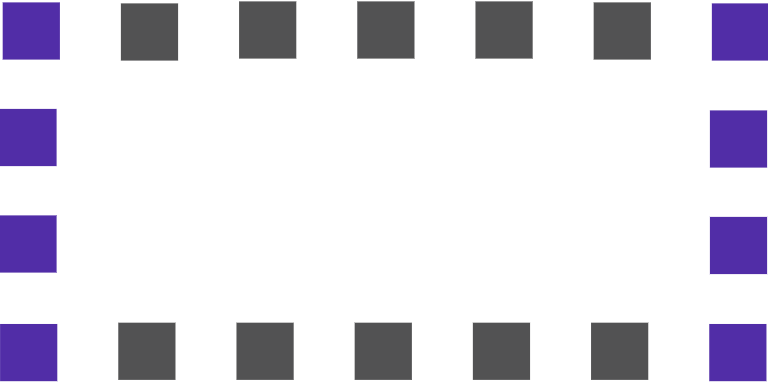
Give the GLSL for this background, as a WebGL 1 fragment shader.

```glsl
precision highp float;
// A white field framed by a border of flat squares: grey along the top and
// bottom rows, violet at the corners and down both sides. Each square is a
// box distance with a one-pixel soft edge, placed by loops.

uniform vec2 u_resolution;

// Lengths are in canvas heights; the canvas is 2 wide and 1 high.
#define HALF_SIDE 0.0745
#define COLUMN_PITCH 0.3078
#define TOP_START vec2(0.0815, 0.9219)
#define BOTTOM_START vec2(0.0747, 0.0852)
#define SIDE_START vec2(0.0729, 0.3646)
#define SIDE_STEP vec2(1.8503, 0.2773)
#define NUDGE 0.0026
#define PAPER vec3(1.0)
#define GREY vec3(0.322, 0.322, 0.325)
#define VIOLET vec3(0.318, 0.176, 0.655)

// Coverage of a square centred at c, softened over one pixel.
float square(vec2 p, vec2 c, float pixel) {
  vec2 d = abs(p - c) - HALF_SIDE;
  return clamp(0.5 - max(d.x, d.y) / pixel, 0.0, 1.0);
}

void main() {
  vec2 p = gl_FragCoord.xy / u_resolution * vec2(2.0, 1.0);
  float pixel = 1.0 / u_resolution.y;
  vec3 color = PAPER;

  // Top and bottom rows, with slight vertical unevenness
  for (int i = 0; i < 7; i++) {
    float column = float(i);
    float corner = step(2.5, abs(column - 3.0));
    vec3 ink = mix(GREY, VIOLET, corner);

    float phase = mod(column, 5.0);
    float drop = phase < 1.5 ? phase + 1.0 : 0.0;
    vec2 along = vec2(COLUMN_PITCH * column, 0.0);
    vec2 top = TOP_START + along - vec2(0.0, NUDGE * drop);
    vec2 bottom = BOTTOM_START + along - vec2(0.0, NUDGE * 1.3 * corner);

    color = mix(color, ink, square(p, top, pixel));
    color = mix(color, ink, square(p, bottom, pixel));
  }

  // Two squares on each side, the right pair set a little lower
  for (int side = 0; side < 2; side++) {
    for (int row = 0; row < 2; row++) {
      vec2 cell = vec2(float(side), float(row));
      vec2 center = SIDE_START + SIDE_STEP * cell;
      center.y -= NUDGE * 1.5 * cell.x;
      color = mix(color, VIOLET, square(p, center, pixel));
    }
  }

  gl_FragColor = vec4(color, 1.0);
}
```
